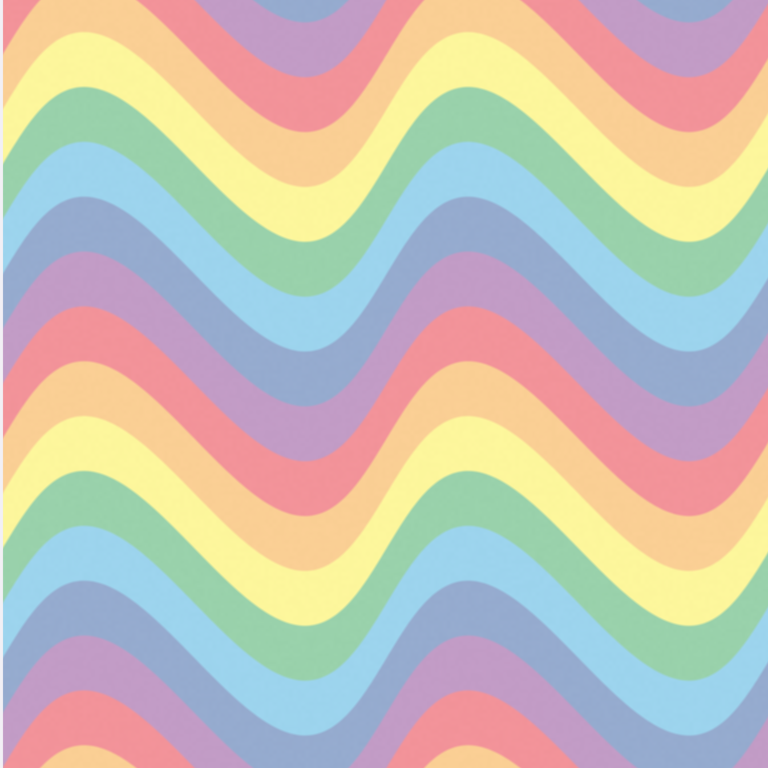
Write a WebGL 2 fragment shader that draws this pattern.

```glsl
#version 300 es
precision highp float;
// Pastel rainbow bands stacked in a leaning wave, two repeats across and two down.

#define REPEATS 2.0        // wave periods across, colour cycles down
#define BANDS 7            // colours in one cycle
#define AMPLITUDE 0.1008   // half the wave height
#define CREST_X 0.1094     // position of the first crest
#define YELLOW_TOP 0.1426  // mean depth of the first yellow band's upper edge
#define LEAN 0.237         // makes the rise steeper than the fall
#define EDGE_BLUR 0.0022   // half width of the band transitions
#define MARGIN 0.0039      // pale strip at the left side
#define GRAIN 0.008        // strength of the mottling

uniform vec2 u_resolution;
out vec4 outColor;

const float TAU = 6.2831853;

const vec3 PALETTE[BANDS] = vec3[BANDS](
  vec3(0.990, 0.965, 0.610),  // yellow
  vec3(0.600, 0.820, 0.670),  // green
  vec3(0.612, 0.830, 0.930),  // sky
  vec3(0.585, 0.670, 0.810),  // periwinkle
  vec3(0.760, 0.610, 0.775),  // lilac
  vec3(0.950, 0.575, 0.600),  // coral
  vec3(0.980, 0.810, 0.580)   // apricot
);

vec3 bandColor(float index) {
  return PALETTE[int(mod(index + 0.5, float(BANDS)))];
}

float hash(vec2 p) {
  p = fract(p * vec2(0.1031, 0.1137));
  p += dot(p, p.yx + 33.33);
  return fract((p.x + p.y) * p.x * 17.0);
}

float valueNoise(vec2 p) {
  vec2 cell = floor(p), f = fract(p);
  f = f * f * (3.0 - 2.0 * f);
  float low = mix(hash(cell), hash(cell + vec2(1, 0)), f.x);
  float high = mix(hash(cell + vec2(0, 1)), hash(cell + vec2(1, 1)), f.x);
  return mix(low, high, f.y);
}

// Solves angle + LEAN * (1 - cos(angle)) = x by fixed-point iteration.
float leaningPhase(float x) {
  float angle = x;
  for (int i = 0; i < 8; i++) angle = x - LEAN * (1.0 - cos(angle));
  return angle;
}

void main() {
  vec2 uv = gl_FragCoord.xy / u_resolution;
  float pixel = 1.0 / min(u_resolution.x, u_resolution.y);
  float depth = 1.0 - uv.y;

  // Wave height and slope
  float phase = leaningPhase((uv.x - CREST_X) * REPEATS * TAU);
  float slope = AMPLITUDE * sin(phase) * REPEATS * TAU / (1.0 + LEAN * sin(phase));

  // Bands, blended across the nearest boundary
  float bandsDown = REPEATS * float(BANDS);
  float band = (depth - YELLOW_TOP + AMPLITUDE * cos(phase)) * bandsDown;
  float boundary = floor(band + 0.5);
  float edgeDistance = (band - boundary) / bandsDown / sqrt(1.0 + slope * slope);
  float blur = max(EDGE_BLUR, 0.75 * pixel);
  vec3 color = mix(bandColor(boundary - 1.0), bandColor(boundary),
                   smoothstep(-blur, blur, edgeDistance));

  // Faint mottling
  color += GRAIN * (valueNoise(uv * 190.0) - 0.5);

  // Pale strip on the left
  float strip = 1.0 - smoothstep(MARGIN - 0.75 * pixel, MARGIN + 0.75 * pixel, uv.x);
  color = mix(color, vec3(0.95, 0.94, 0.96), strip);

  outColor = vec4(color, 1.0);
}
```
